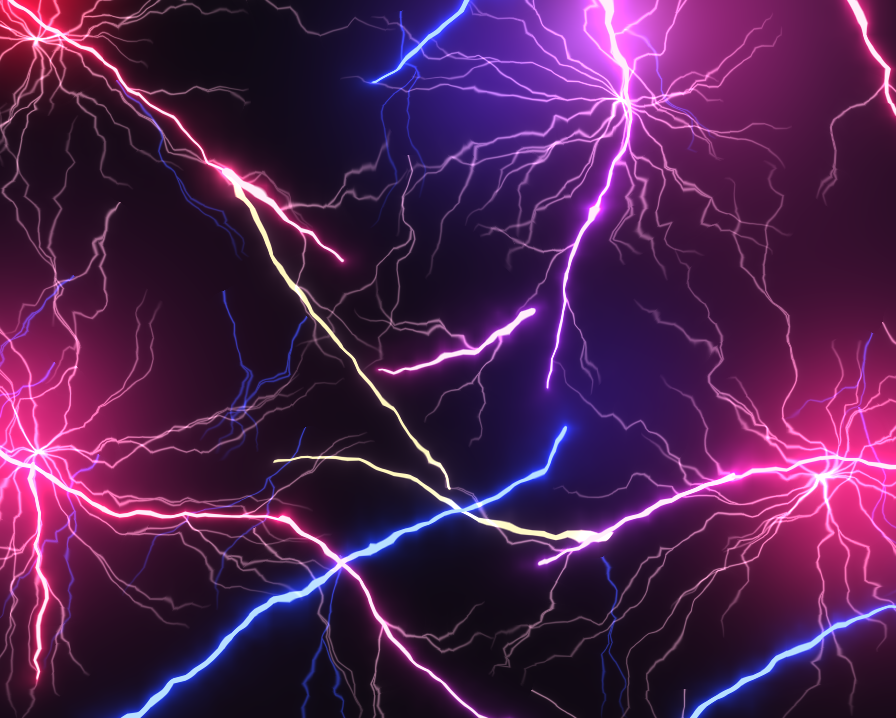
Write a Shadertoy shader that draws this background.

```glsl
// Night sky full of lightning: thick glowing bolts, thin forked filaments and
// magenta and violet haze. Bolts are segments seen through an angular domain
// warp; filaments are axes displaced by piecewise linear noise.

#define PINK vec3(1.0, 0.13, 0.38)
#define VIOLET vec3(0.72, 0.16, 0.95)
#define BLUE vec3(0.05, 0.22, 1.0)
#define CREAM vec3(1.0, 0.97, 0.74)
#define PALE vec3(0.95, 0.70, 0.80)
#define NIGHT vec3(0.050, 0.034, 0.066)
#define CORE 0.0046      // half width of a thick bolt
#define HAIR 0.0016      // half width of a filament
#define GLOW 0.020       // reach of the bolt glow
#define SWAY 0.030       // sideways swing of a filament
#define FILAMENTS 15     // filaments leaving each hub

float hash(float n) { return fract(sin(n * 127.1 + 3.7) * 43758.5); }

vec2 hash2(vec2 c) {
    float n = dot(c, vec2(1.37, 57.13));
    return vec2(hash(n), hash(n + 19.19));
}

// Bilinear noise in -1..1; its creases give the bolts sharp kinks.
vec2 kinkNoise(vec2 p) {
    vec2 c = floor(p), f = p - c;
    vec2 low = mix(hash2(c), hash2(c + vec2(1, 0)), f.x);
    vec2 high = mix(hash2(c + vec2(0, 1)), hash2(c + 1.0), f.x);
    return mix(low, high, f.y) * 2.0 - 1.0;
}

vec2 warp(vec2 p) {
    return p + 0.036 * kinkNoise(p * 6.0) + 0.012 * kinkNoise(p * 21.0 + 5.0)
             + 0.0045 * kinkNoise(p * 62.0 + 9.0);
}

// Jagged offset (x) and its slope (y) along a filament.
vec2 jag(float x, float seed) {
    vec2 sum = vec2(0);
    float amp = SWAY, freq = 9.0;
    for (int i = 0; i < 3; i++) {
        float s = x * freq, c = floor(s);
        float a = hash(c + seed * 31.7), b = hash(c + 1.0 + seed * 31.7);
        sum += amp * vec2(mix(a, b, s - c) * 2.0 - 1.0, 2.0 * freq * (b - a));
        amp *= 0.38;
        freq *= 2.8;
        seed += 2.3;
    }
    return sum;
}

// Brightness of a thin line from a along dir, which forks once on its way.
float filament(vec2 p, vec2 a, float angle, float len, float seed) {
    vec2 dir = vec2(cos(angle), sin(angle)), r = p - a;
    float x = dot(r, dir), y = dot(r, vec2(-dir.y, dir.x));
    if (x < 0.0 || x > len || abs(y) > 0.12 + 0.6 * x) return 0.0;
    vec2 j = jag(x, seed);
    y -= j.x * min(1.0, x * 12.0);
    float d = abs(y) * inversesqrt(1.0 + j.y * j.y);
    float past = x - len * (0.15 + 0.4 * hash(seed));
    if (past > 0.0) {
        vec2 k = jag(x, seed + 7.0);
        float lean = hash(seed + 0.5) * 1.2 - 0.6, slope = j.y + k.y + lean;
        float side = y - past * lean - k.x * min(1.0, past * 12.0);
        d = min(d, abs(side) * inversesqrt(1.0 + slope * slope));
    }
    float line = exp(-d * d / (HAIR * HAIR)) + 0.10 * exp(-d / 0.006);
    return line * sqrt(1.0 - x / len);
}

// Lays a tapering bolt from s.xy to s.zw over the colour.
void bolt(inout vec3 col, vec2 p, vec4 s, float width, vec3 tint, vec3 core, float glow) {
    vec2 ab = s.zw - s.xy, r = p - s.xy;
    float t = clamp(dot(r, ab) / dot(ab, ab), 0.0, 1.0);
    float d = length(r - ab * t), w = width * (1.0 - 0.55 * t), aa = 0.8 / iResolution.y;
    col += tint * glow * (0.85 * exp(-d / (1.8 * w)) + 0.30 * exp(-d / GLOW));
    col = mix(col, core, 1.0 - smoothstep(w - aa, w + aa, d));
}

float haze(vec2 p, vec2 c, float radius) {
    vec2 r = (p - c) / radius;
    return exp(-dot(r, r));
}

vec3 sky(vec2 p) {
    vec3 col = NIGHT;
    float cloud = 0.9 + 0.18 * kinkNoise(p * 3.0).x;
    col += vec3(0.72, 0.11, 0.34) * (haze(p, vec2(0.0, 0.38), 0.17) + haze(p, vec2(1.2, 0.33), 0.17));
    col += vec3(0.15, 0.02, 0.11) * (haze(p, vec2(0.05, 0.42), 0.33) + haze(p, vec2(1.2, 0.45), 0.36));
    col += vec3(0.58, 0.12, 0.43) * haze(p, vec2(0.96, 1.0), 0.25) * cloud;
    col += vec3(0.35, 0.25, 0.42) * haze(p, vec2(0.85, 0.96), 0.09);
    col += vec3(0.75, 0.03, 0.14) * haze(p, vec2(0.03, 1.02), 0.11);
    col += vec3(0.10, 0.06, 0.42) * haze(p, vec2(0.68, 0.90), 0.18);
    return col + vec3(0.06, 0.03, 0.25) * haze(p, vec2(0.82, 0.44), 0.17);
}

void mainImage(out vec4 fragColor, in vec2 fragCoord) {
    const vec2 hubs[4] = vec2[4](vec2(0.06, 0.36), vec2(0.84, 0.84), vec2(1.13, 0.30), vec2(0.06, 0.95));
    const vec4 hot[11] = vec4[11](
        vec4(0.02, 1.02, 0.31, 0.77), vec4(0.31, 0.77, 0.48, 0.67), vec4(0.85, 1.03, 0.85, 0.73),
        vec4(0.85, 0.73, 0.77, 0.47), vec4(0.75, 0.58, 0.53, 0.51), vec4(-0.03, 0.34, 0.39, 0.27),
        vec4(0.39, 0.27, 0.70, -0.03), vec4(1.03, 0.33, 0.76, 0.25), vec4(1.29, 0.33, 1.03, 0.33),
        vec4(0.06, 0.33, 0.05, 0.05), vec4(1.21, 1.03, 1.27, 0.82));
    const vec4 cool[3] = vec4[3](vec4(0.16, -0.03, 0.80, 0.42), vec4(0.98, -0.03, 1.29, 0.17), vec4(0.72, 1.03, 0.54, 0.87));
    const vec4 warm[2] = vec4[2](vec4(0.31, 0.77, 0.62, 0.34), vec4(0.85, 0.27, 0.38, 0.37));
    vec2 p = fragCoord / iResolution.y, q = warp(p);
    vec3 col = sky(p);

    // Filaments fanning out from the hubs.
    for (int i = 0; i < 4 * FILAMENTS; i++) {
        float n = float(i), angle = 6.283 * (n + hash(n)) / float(FILAMENTS);
        col += PALE * 0.62 * filament(q, hubs[i / FILAMENTS], angle, 0.16 + 0.32 * hash(n + 0.3), n);
    }
    // Loose filaments hanging in the dark, blue and pale by turns.
    for (int i = 0; i < 20; i++) {
        float n = float(i) + 80.0;
        vec2 start = hash2(vec2(n, 4.0)) * vec2(iResolution.x / iResolution.y, 1.0);
        vec3 tint = i % 3 == 0 ? PALE * 0.55 : vec3(0.14, 0.24, 0.80) * 0.75;
        col += tint * filament(q, start, -1.57 + 1.8 * (hash(n) - 0.5), 0.15 + 0.2 * hash(n + 0.6), n);
    }
    // Thick bolts: cream, blue, then pink to violet with side twigs.
    for (int i = 0; i < 2; i++) bolt(col, q, warm[i], CORE * 0.95, vec3(0.4, 0.3, 0.35), CREAM, 0.5);
    for (int i = 0; i < 3; i++) bolt(col, q, cool[i], CORE * 1.2, BLUE, vec3(0.72, 0.88, 1.0), 1.1);
    vec3 tint = mix(PINK, VIOLET, exp(-12.0 * (p.x - 0.8) * (p.x - 0.8)));
    for (int i = 0; i < 11; i++) {
        vec4 s = hot[i];
        float n = float(i) + 120.0, along = atan(s.w - s.y, s.z - s.x);
        for (float k = 0.0; k < 2.0; k++) {
            vec2 root = mix(s.xy, s.zw, 0.2 + 0.7 * hash(n + k * 0.4));
            col += PALE * 0.6 * filament(q, root, along + 0.7 * (k * 2.0 - 1.0), 0.14 + 0.1 * hash(n), n + k * 20.0);
        }
        bolt(col, q, s, CORE * (0.75 + 0.4 * hash(n)), tint, vec3(1.0, 0.93, 0.98), 0.9);
    }
    fragColor = vec4(clamp(col, 0.0, 1.0), 1.0);
}
```
